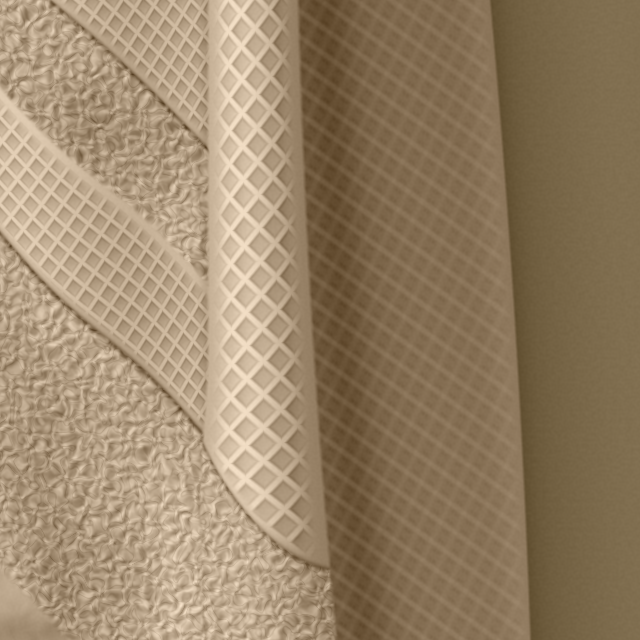
Reproduce this texture procedurally as a Shadertoy shader.

```glsl
vec2 hashDir(vec2 cell) {
    float n = fract(sin(dot(cell, vec2(127.1, 311.7))) * 43758.5);
    return vec2(cos(6.2832 * n), sin(6.2832 * n));
}

float gradNoise(vec2 p) {
    vec2 i = floor(p), f = fract(p);
    vec2 u = f * f * f * (f * (f * 6.0 - 15.0) + 10.0);
    float a = dot(hashDir(i), f);
    float b = dot(hashDir(i + vec2(1, 0)), f - vec2(1, 0));
    float c = dot(hashDir(i + vec2(0, 1)), f - vec2(0, 1));
    float d = dot(hashDir(i + vec2(1, 1)), f - vec2(1, 1));
    return mix(mix(a, b, u.x), mix(c, d, u.x), u.y);
}

float bump(float x, float center, float width) {
    float d = (x - center) / width;
    return exp(-d * d);
}

vec3 cloth(float tone) {
    return mix(vec3(0.41, 0.32, 0.21), vec3(0.89, 0.81, 0.71), tone);
}

// Curled pile lit from the upper left
float terry(vec2 p) {
    vec2 q = p * 82.0;
    q += 0.9 * vec2(gradNoise(q * 0.55), gradNoise(q * 0.55 + 19.0));
    float relief = gradNoise(q) - gradNoise(q - vec2(0.4, 0.35));
    float creases = 1.0 - smoothstep(0.0, 0.16, abs(gradNoise(q * 0.85 + 7.0)));
    return 0.5 * relief - 0.13 * creases + 0.16 * gradNoise(q * 2.1) + 0.04;
}

// Raised threads around hollow cells; q counts cells along both thread directions
float waffle(vec2 q, vec2 light) {
    vec2 f = fract(q) - 0.5;
    float edge = max(abs(f.x), abs(f.y));
    float thread = smoothstep(0.31, 0.46, edge);
    float hollow = dot(f, light) * (1.0 - thread);
    float rim = bump(edge, 0.32, 0.07);
    return 0.23 * thread + 0.3 * hollow - 0.09 * rim - 0.08;
}

float leftPanel(vec2 p) {
    float x = p.x;
    float upper = -0.06 + 0.72 * x + 0.55 * x * x;
    float middle = 0.137 + 0.94 * x + 0.008 * sin(20.0 * x);
    float lower = 0.362 + x + 0.01 * sin(19.0 * x);
    float topBand = 1.0 - smoothstep(-0.003, 0.003, p.y - upper);
    float midBand = smoothstep(-0.006, 0.006, p.y - middle)
                  * (1.0 - smoothstep(-0.003, 0.003, p.y - lower));
    float woven = max(topBand, midBand);

    // Woven bands follow the drape of their hems
    float start = p.y < 0.5 * (upper + middle) ? upper : middle + 0.012;
    vec2 q = vec2((p.y - start) / 0.034, (x + 0.8 * p.y + 0.7 * x * x) / 0.036);
    float hem = smoothstep(0.006, 0.024, abs(p.y - upper))
              * smoothstep(0.012, 0.032, abs(p.y - middle))
              * smoothstep(0.008, 0.022, abs(p.y - lower));
    float wovenTone = 0.74 + 0.12 * bump(x, 0.02, 0.08) - 0.1 * bump(x, 0.2, 0.08)
                    + hem * waffle(q, vec2(0.5, 0.9));

    // Pile with broad, soft undulations
    float pileTone = 0.62 + 0.9 * terry(p) + 0.13 * gradNoise(p * vec2(9.0, 5.0));
    pileTone -= 0.16 * bump(length(p - vec2(0.16, 0.17)), 0.0, 0.1);
    pileTone -= 0.1 * bump(x - 0.22 * p.y, -0.1, 0.07) * smoothstep(0.4, 0.6, p.y);
    pileTone += 0.1 * bump(x, 0.27, 0.06) * smoothstep(0.6, 0.8, p.y);
    float tone = mix(pileTone, wovenTone, woven);

    // Stitched hems and the soft upper lip
    tone -= 0.42 * bump(p.y, upper + 0.002, 0.0055);
    tone -= 0.48 * bump(p.y, lower + 0.002, 0.006);
    tone += 0.12 * bump(p.y, middle + 0.01, 0.014);

    // Pale turned corner
    float corner = smoothstep(-0.01, 0.012, p.y - 0.885 - 1.05 * x);
    tone = mix(tone, 0.68 - 0.25 * bump(p.y, 0.99, 0.03) + 0.15 * terry(p * 0.4), corner);
    return tone - 0.2 * bump(x, 0.325, 0.012);
}

float frontFold(vec2 p, float t) {
    float hem = 0.69 + 0.36 * t - 0.16 * t * t;
    float tone = mix(0.76, 0.95, smoothstep(0.0, 0.2, t));
    tone = mix(tone, 0.36, smoothstep(0.32, 1.0, t));

    // Cells narrow as the cloth turns away
    float turn = asin(clamp((t - 0.52) * 1.8, -1.0, 1.0)) / 0.56;
    float drop = (p.y + 0.015 * t) / 0.052;
    float facing = smoothstep(0.03, 0.25, t) * (1.0 - smoothstep(0.76, 0.93, t));
    float cells = waffle(vec2(turn + drop, turn - drop), vec2(0.9, 0.5));
    float wovenTone = tone + 1.15 * facing * smoothstep(0.004, 0.03, hem - p.y) * cells;

    float pileTone = mix(0.72, 0.42, smoothstep(0.3, 1.0, t)) + 0.9 * terry(p + 3.0);
    tone = mix(wovenTone, pileTone, smoothstep(-0.003, 0.004, p.y - hem));
    return tone - 0.36 * bump(p.y, hem + 0.002, 0.006);
}

float backPanel(vec2 p, float foldEdge, float wallEdge) {
    float across = (p.x - foldEdge) / (wallEdge - foldEdge);
    float tone = 0.15 + 0.07 * p.y + 0.05 * smoothstep(0.25, 0.6, across);
    tone -= 0.2 * bump(across, 0.14, 0.13) + 0.07 * bump(across, 0.0, 0.04);
    tone += 0.08 * bump(across, 0.95, 0.09);

    // Oblique threads fade with distance from the fold
    vec2 q = vec2((p.y - 0.72 * p.x) / 0.04, (p.x + 0.48 * p.y) / 0.03);
    vec2 f = abs(fract(q) - 0.5);
    float threads = smoothstep(0.3, 0.48, f.x) + 0.45 * smoothstep(0.25, 0.48, f.y);
    float hollow = bump(f.x, 0.24, 0.1) * bump(f.y, 0.1, 0.15);
    float fade = mix(1.0, 0.6, across) * (1.0 - smoothstep(0.93, 1.0, across));
    return tone + fade * (0.1 * threads - 0.07 * hollow - 0.025);
}

void mainImage(out vec4 fragColor, in vec2 fragCoord) {
    // Distance across, and drop from the top
    vec2 p = fragCoord / iResolution.xy;
    p.y = 1.0 - p.y;
    float foldStart = 0.325 - 0.011 * smoothstep(0.55, 0.75, p.y);
    float foldEdge = 0.466 + 0.025 * p.y + 0.035 * p.y * p.y;
    float wallEdge = 0.766 + 0.091 * p.y - 0.028 * p.y * p.y;

    // Wall with the shadow cast by the cloth
    float away = p.x - wallEdge;
    vec3 wall = mix(vec3(0.45, 0.38, 0.26), vec3(0.505, 0.435, 0.315), smoothstep(0.0, 0.2, away));
    wall -= 0.075 * exp(-max(away, 0.0) / 0.025);
    wall += 0.012 * gradNoise(p * vec2(90.0, 130.0));

    // Cloth layers from back to front
    vec3 col = mix(cloth(backPanel(p, foldEdge, wallEdge)), wall, smoothstep(-0.003, 0.003, away));
    float t = (p.x - foldStart) / (foldEdge - foldStart);
    col = mix(col, cloth(frontFold(p, t)), 1.0 - smoothstep(-0.004, 0.004, p.x - foldEdge));
    col = mix(col, cloth(leftPanel(p)), 1.0 - smoothstep(-0.004, 0.004, p.x - foldStart));
    col += 0.015 * gradNoise(p * 210.0);
    fragColor = vec4(clamp(col, 0.0, 1.0), 1.0);
}
```
